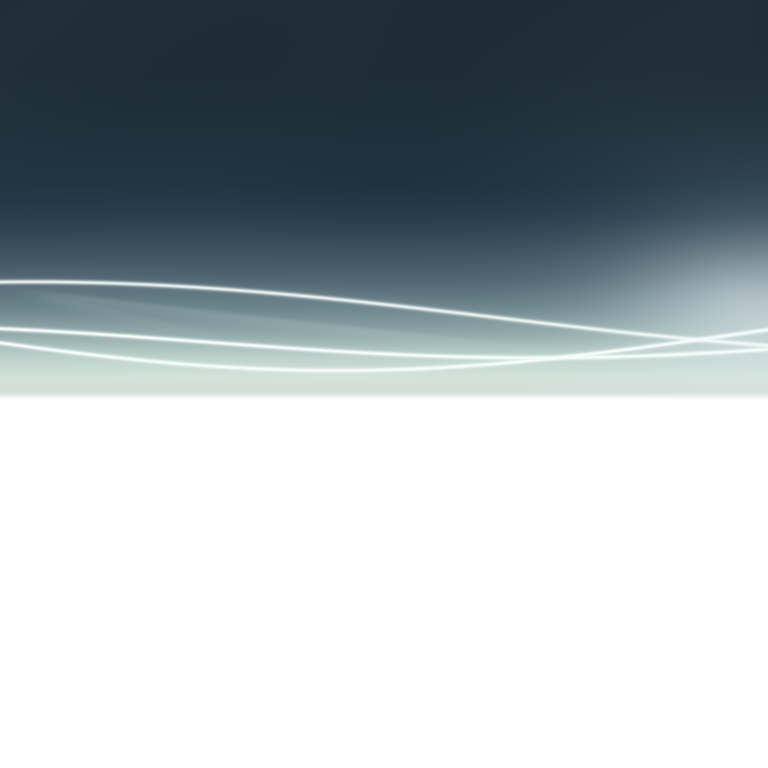
A three.js fragment shader for this background:

```glsl
// Dark slate sky fading to a pale misty horizon, crossed by glowing curves above a white field.
varying vec2 vUv;

// Linear blend from one colour to the next as y falls from top to bottom.
vec3 band(vec3 above, vec3 below, float top, float bottom, float y) {
  return mix(above, below, clamp((top - y) / (top - bottom), 0.0, 1.0));
}

// Soft elliptical glow.
float glow(vec2 p, vec2 center, vec2 radius) {
  vec2 d = (p - center) / radius;
  return exp(-dot(d, d));
}

// Bright core with a faint halo around a curve, given the signed height above it.
float strand(float height) {
  float d = abs(height);
  return 0.92 * exp(-pow(d / 0.0029, 2.0)) + 0.10 * exp(-d / 0.007);
}

// Wide, faint ribbon with a crisper upper edge.
float ribbon(float height) {
  float width = height > 0.0 ? 0.004 : 0.011;
  return exp(-pow(height / width, 2.0));
}

vec3 skyGradient(float y) {
  vec3 sky = vec3(0.122, 0.180, 0.212);
  sky = band(sky, vec3(0.125, 0.204, 0.259), 0.90, 0.760, y);
  sky = band(sky, vec3(0.155, 0.242, 0.300), 0.760, 0.718, y);
  sky = band(sky, vec3(0.240, 0.322, 0.375), 0.718, 0.674, y);
  sky = band(sky, vec3(0.315, 0.400, 0.450), 0.674, 0.635, y);
  sky = band(sky, vec3(0.425, 0.520, 0.550), 0.635, 0.598, y);
  sky = band(sky, vec3(0.575, 0.670, 0.670), 0.598, 0.562, y);
  sky = band(sky, vec3(0.725, 0.810, 0.785), 0.562, 0.536, y);
  sky = band(sky, vec3(0.825, 0.885, 0.855), 0.536, 0.510, y);
  return band(sky, vec3(0.835, 0.865, 0.850), 0.510, 0.488, y);
}

void main() {
  float x = vUv.x;
  float y = vUv.y;
  vec3 color = skyGradient(y);

  // Slow cloudy variation in the dark sky
  float cloud = sin(x * 7.0 + 2.0 * sin(y * 9.0)) + 0.5 * sin(x * 15.0 - y * 12.0);
  color += 0.004 * cloud * smoothstep(0.60, 0.75, y);

  // Mist lit from the right edge
  float mist = 0.60 * glow(vUv, vec2(1.0, 0.585), vec2(0.19, 0.085));
  mist += 0.12 * glow(vUv, vec2(1.0, 0.66), vec2(0.20, 0.15));
  color = mix(color, vec3(0.86, 0.91, 0.92), mist);

  // Faint ribbons trailing down from the left
  float fade = smoothstep(0.0, 0.12, x);
  float trail = 0.15 * ribbon(y - (0.625 - 0.125 * x + 0.02 * x * x));
  trail *= 1.0 - smoothstep(0.50, 0.78, x);
  trail += 0.07 * ribbon(y - (0.627 - 0.23 * x)) * (1.0 - smoothstep(0.18, 0.32, x));
  color = mix(color, vec3(0.82, 0.90, 0.88), trail * fade);

  // Three crossing light strands
  float upper = strand(y - (0.587 + 0.046 * cos(2.6 * x - 0.1)));
  float middle = strand(y - (0.555 - 0.021 * cos(3.6 * (x - 0.70))));
  float lower = strand(y - (0.5655 - 0.048 * cos(3.0 * (x - 0.44))));
  float light = 1.0 - (1.0 - 0.90 * upper) * (1.0 - middle) * (1.0 - lower);
  color = mix(color, vec3(0.96, 0.99, 0.98), clamp(light, 0.0, 1.0));

  // White field below the softened horizon
  color = mix(vec3(1.0), color, smoothstep(0.478, 0.491, y));
  gl_FragColor = vec4(color, 1.0);
}
```
